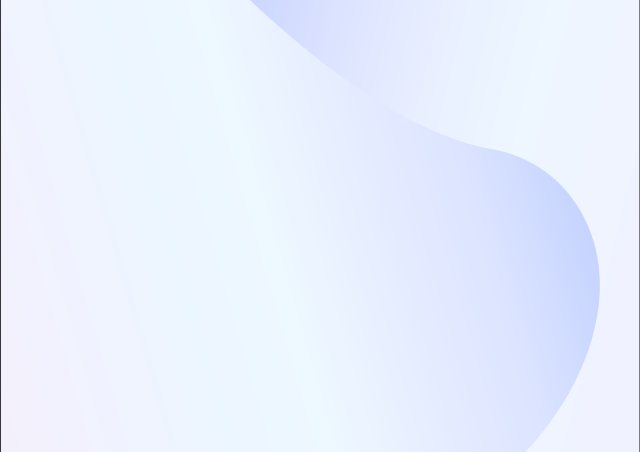
This background is drawn by a WebGL 1 fragment shader. Its source:

```glsl
precision highp float;
uniform vec2 u_resolution;

#define ASPECT 1.417
#define WAVE_TILT 0.29
#define SKY_TILT 0.25
#define BORDER_WIDTH 0.0018
#define LEFT_BORDER 0.95
#define RIGHT_BORDER 0.6

vec2 bezier(vec2 a, vec2 b, vec2 c, vec2 d, float t) {
  float u = 1.0 - t;
  return u * u * u * a + 3.0 * u * u * t * b + 3.0 * u * t * t * c + t * t * t * d;
}

vec2 bezierTangent(vec2 a, vec2 b, vec2 c, vec2 d, float t) {
  float u = 1.0 - t;
  return 3.0 * (u * u * (b - a) + 2.0 * u * t * (c - b) + t * t * (d - c));
}

// Approximate signed distance to a curve whose y always increases
float curveSide(vec2 p, vec2 a, vec2 b, vec2 c, vec2 d) {
  float low = 0.0, high = 1.0;
  for (int i = 0; i < 16; i++) {
    float mid = 0.5 * (low + high);
    if (bezier(a, b, c, d, mid).y < p.y) low = mid;
    else high = mid;
  }
  float t = 0.5 * (low + high);
  vec2 tangent = normalize(bezierTangent(a, b, c, d, t));
  return (p.x - bezier(a, b, c, d, t).x) * tangent.y;
}

// Negative on the left of the wave, positive on the right
float waveDistance(vec2 p) {
  vec2 top = vec2(0.552, -0.001);
  vec2 shoulder = vec2(1.089, 0.330);
  vec2 bulge = vec2(1.328, 0.631);
  vec2 foot = vec2(1.162, 1.001);
  if (p.y < shoulder.y)
    return curveSide(p, top, vec2(0.729, 0.166), vec2(0.923, 0.301), shoulder);
  if (p.y < bulge.y)
    return curveSide(p, shoulder, vec2(1.236, 0.356), vec2(1.328, 0.483), bulge);
  return curveSide(p, bulge, vec2(1.328, 0.766), vec2(1.255, 0.904), foot);
}

// Blends to the next gradient stop between two positions
vec3 addStop(vec3 color, vec3 next, float from, float to, float s) {
  return mix(color, next, clamp((s - from) / (to - from), 0.0, 1.0));
}

vec3 waveColor(float s) {
  vec3 color = vec3(0.953, 0.941, 0.984);
  color = addStop(color, vec3(0.941, 0.955, 1.0), -0.29, 0.0, s);
  color = addStop(color, vec3(0.927, 0.963, 1.0), 0.0, 0.22, s);
  color = addStop(color, vec3(0.933, 0.972, 1.0), 0.22, 0.45, s);
  color = addStop(color, vec3(0.896, 0.920, 1.0), 0.45, 0.74, s);
  color = addStop(color, vec3(0.863, 0.894, 1.0), 0.74, 0.92, s);
  return addStop(color, vec3(0.769, 0.827, 1.0), 0.92, 1.17, s);
}

vec3 skyColor(float s) {
  vec3 color = vec3(0.804, 0.843, 1.0);
  color = addStop(color, vec3(0.865, 0.890, 1.0), 0.57, 0.76, s);
  color = addStop(color, vec3(0.910, 0.935, 1.0), 0.76, 0.98, s);
  color = addStop(color, vec3(0.931, 0.965, 1.0), 0.98, 1.20, s);
  return addStop(color, vec3(0.940, 0.953, 1.0), 1.20, 1.55, s);
}

void main() {
  // Height is one unit, y points down
  vec2 uv = gl_FragCoord.xy / u_resolution;
  vec2 p = vec2(uv.x * ASPECT, 1.0 - uv.y);
  float pixel = 1.0 / u_resolution.y;

  // Two tilted gradients divided by the wave
  vec3 wave = waveColor(p.x - WAVE_TILT * p.y);
  vec3 sky = skyColor(p.x + SKY_TILT * p.y);
  float side = clamp(waveDistance(p) / pixel + 0.5, 0.0, 1.0);
  vec3 color = mix(wave, sky, side);

  // Thin dark lines on both sides
  vec2 edge = vec2(p.x, ASPECT - p.x);
  vec2 line = clamp((BORDER_WIDTH - edge) / pixel + 0.5, 0.0, 1.0);
  color *= 1.0 - LEFT_BORDER * line.x;
  color *= 1.0 - RIGHT_BORDER * line.y;

  gl_FragColor = vec4(color, 1.0);
}
```
